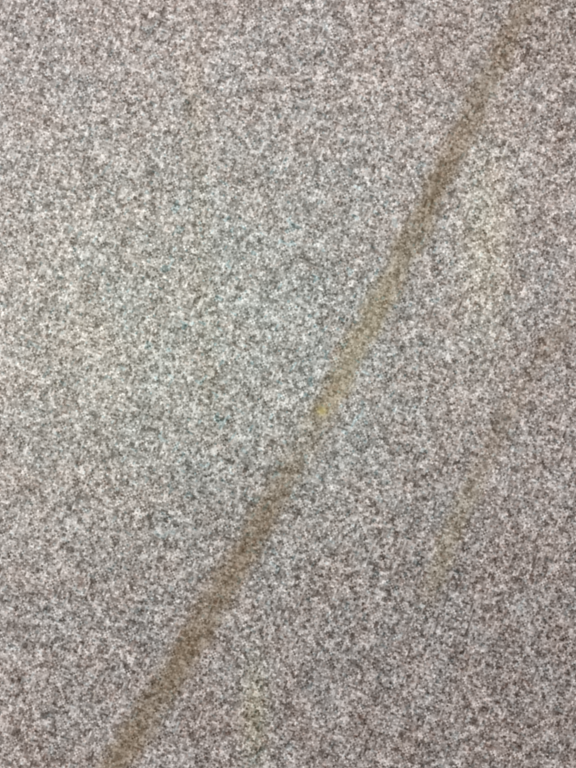
This texture is drawn by a Shadertoy shader. Its source:

```glsl
// Woollen grey felt: layered value noise makes the fibres, with sparse tinted flecks.
// Broad gradients shift the cloth from pale mauve to cool grey to dim taupe,
// and two curved ochre streaks with soft, worn edges cross it diagonally.

float hash(vec2 cell) {
    vec3 q = fract(vec3(cell.xyx) * 0.1031);
    q += dot(q, q.yzx + 33.33);
    return fract((q.x + q.y) * q.z);
}

float noise(vec2 p) {
    vec2 cell = floor(p), f = fract(p);
    f = f * f * (3.0 - 2.0 * f);
    return mix(mix(hash(cell), hash(cell + vec2(1, 0)), f.x),
               mix(hash(cell + vec2(0, 1)), hash(cell + vec2(1, 1)), f.x), f.y);
}

// Value noise on a turned grid, centred on zero
float fibre(vec2 p, float scale, float angle) {
    float c = cos(angle), s = sin(angle);
    return noise(mat2(c, s, -s, c) * p * scale + scale * 3.0) - 0.5;
}

// Soft elliptical patch
float patchAt(vec2 p, vec2 centre, vec2 radius) {
    vec2 d = (p - centre) / radius;
    return exp(-dot(d, d));
}

// Soft band with a feathered edge
float band(float offset, float halfWidth) {
    return 1.0 - smoothstep(halfWidth * 0.25, halfWidth * 1.5, abs(offset));
}

// Broad light and colour across the cloth
vec3 clothBase(vec2 p) {
    vec3 upper = mix(vec3(0.68, 0.645, 0.63), vec3(0.645, 0.605, 0.585), p.x / 0.75);
    vec3 lower = mix(vec3(0.61, 0.575, 0.555), vec3(0.545, 0.51, 0.495), p.x / 0.75);
    vec3 col = mix(lower, upper, smoothstep(0.0, 0.75, p.y));
    col += vec3(-0.005, 0.032, 0.026) * patchAt(p, vec2(0.34, 0.56), vec2(0.27, 0.30));
    col += vec3(0.035, 0.042, 0.025) * patchAt(p, vec2(0.10, 0.58), vec2(0.20, 0.26));
    col += vec3(0.055, 0.06, 0.03) * patchAt(p, vec2(0.632, 0.69), vec2(0.035, 0.13));
    col += vec3(0.01, 0.02, -0.02) * patchAt(p, vec2(0.332, 0.07), vec2(0.018, 0.07));
    col -= vec3(0.035, 0.04, 0.045) * patchAt(p, vec2(0.73, 0.98), vec2(0.10, 0.10));
    return col;
}

void mainImage(out vec4 fragColor, in vec2 fragCoord) {
    vec2 p = fragCoord / iResolution.y;
    vec3 col = clothBase(p);

    // Blotches of mixed wool
    float blotch = fibre(p, 9.0, 0.4) + 0.6 * fibre(p, 24.0, 1.1);
    col += blotch * vec3(0.022, 0.018, 0.014);
    col += fibre(p, 34.0, 2.0) * vec3(-0.02, 0.005, 0.015);

    // Ochre streaks, wavering slightly along their length
    float waver = 0.006 * fibre(p, 18.0, 0.7) + 0.009 * fibre(p, 90.0, 0.2);
    float mainX = 0.150 + p.y * (0.62 - 0.085 * p.y);
    float mainStreak = band((p.x - mainX) * 0.88 + waver, mix(0.022, 0.016, p.y));
    mainStreak *= 0.9 + 0.4 * fibre(p, 22.0, 0.3);
    mainStreak *= 1.0 - 0.6 * patchAt(p, vec2(0.395, 0.425), vec2(0.04, 0.035));
    mainStreak *= 1.0 - 0.35 * smoothstep(0.75, 1.0, p.y);
    float t = p.y - 0.232;
    float sideX = 0.56 + t * (0.33 + 0.5 * t);
    float sideStreak = band((p.x - sideX) * 0.87 + waver, 0.014);
    sideStreak *= smoothstep(-0.06, 0.05, t) * (0.5 + 0.5 * fibre(p, 20.0, 1.5));
    vec3 ochre = mix(vec3(0.49, 0.425, 0.345), vec3(0.59, 0.54, 0.43),
                     patchAt(p, vec2(0.46, 0.56), vec2(0.12, 0.16)));
    col = mix(col, ochre, 0.72 * mainStreak);
    vec3 sideColour = mix(vec3(0.59, 0.55, 0.45), vec3(0.53, 0.47, 0.41), smoothstep(0.1, 0.2, t));
    col = mix(col, sideColour, 0.65 * sideStreak);

    // Faint upright stain on the left
    float stain = band(p.x - mix(0.305, 0.245, p.y) + waver, 0.014);
    stain *= smoothstep(0.35, 0.55, p.y) * smoothstep(1.0, 0.9, p.y);
    col -= stain * (0.5 + fibre(p, 14.0, 0.9)) * vec3(0.03, 0.035, 0.05);

    // Fine fibres in several sizes
    float grain = 0.31 * fibre(p, 410.0, 0.35) + 0.29 * fibre(p, 245.0, 1.2)
                + 0.14 * fibre(p, 120.0, 0.8);
    grain *= 1.0 - 0.35 * max(mainStreak, sideStreak);
    col += grain * vec3(1.0, 1.01, 1.02);

    // Scattered blue, rust and cream flecks
    float blue = smoothstep(0.28, 0.46, fibre(p, 150.0, 0.6));
    float rust = smoothstep(0.28, 0.46, fibre(p, 160.0, 2.2));
    float cream = smoothstep(0.36, 0.48, fibre(p, 210.0, 1.7));
    float cool = 0.4 + 0.6 * patchAt(p, vec2(0.32, 0.60), vec2(0.28, 0.30));
    col += blue * cool * vec3(-0.055, 0.005, 0.02);
    col += rust * vec3(0.005, -0.015, -0.02);
    col += cream * vec3(0.05, 0.048, 0.035);

    // Yellow tuft on the main streak
    float tuft = patchAt(p, vec2(0.419, 0.465), vec2(0.007, 0.006));
    col = mix(col, vec3(0.80, 0.74, 0.46), 0.6 * tuft);

    fragColor = vec4(clamp(col + 0.008, 0.0, 1.0), 1.0);
}
```
